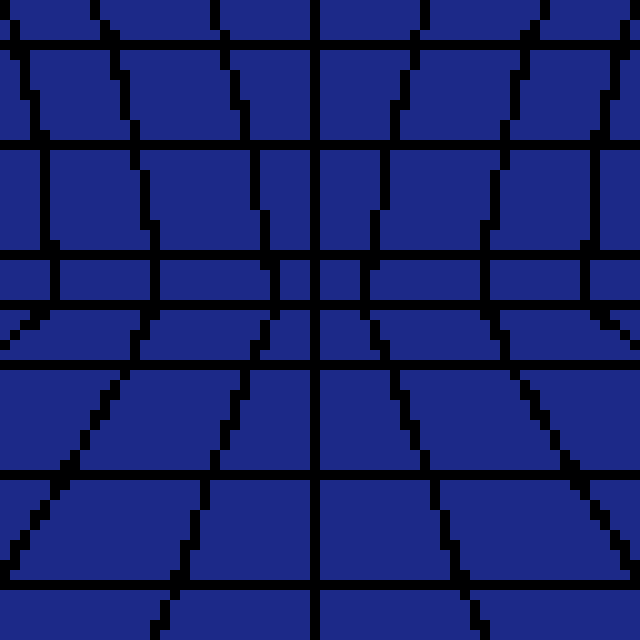
Reproduce this pattern procedurally as a Shadertoy shader.

```glsl
// A blocky black wire mesh, pinched toward the middle, on a deep blue field.

const float CELLS = 64.0;

// Heights of the mesh rows, in cells down from the top
const float ROWS[9] = float[9](0.0, 4.0, 14.0, 25.0, 30.0, 36.0, 47.0, 58.0, 64.0);

// Left-hand strands (outer, middle, inner) where they meet each row
const vec3 STRANDS[9] = vec3[9](
    vec3(0.4, 9.0, 21.55),
    vec3(1.65, 11.2, 22.15),
    vec3(4.12, 13.42, 24.98),
    vec3(5.05, 15.5, 26.57),
    vec3(5.95, 15.65, 27.95),
    vec3(-1.67, 13.0, 25.3),
    vec3(-16.0, 6.8, 21.3),
    vec3(-30.0, -0.05, 17.85),
    vec3(-38.0, -4.0, 15.4));

// Strand positions at a given height, linear between rows
vec3 strandsAt(float y) {
    vec3 x = STRANDS[0];
    for (int i = 0; i < 8; i++) {
        float t = clamp((y - ROWS[i]) / (ROWS[i + 1] - ROWS[i]), 0.0, 1.0);
        x += (STRANDS[i + 1] - STRANDS[i]) * t;
    }
    return x;
}

// 1 where a cell belongs to the wire mesh
float meshCell(vec2 cell) {
    // Centre post and horizontal bars
    if (cell.x == 31.0) return 1.0;
    for (int i = 1; i < 8; i++) {
        if (cell.y == ROWS[i]) return 1.0;
    }

    // Strands mirrored left to right, rasterised into stair steps
    float column = min(cell.x, CELLS - 1.0 - cell.x);
    vec3 upper = floor(strandsAt(cell.y + 0.25));
    vec3 lower = floor(strandsAt(cell.y + 0.75));
    vec3 first = min(upper, lower);
    vec3 last = max(upper, lower);
    vec3 hit = step(first, vec3(column)) * step(vec3(column), last);
    return max(hit.x, max(hit.y, hit.z));
}

void mainImage(out vec4 fragColor, in vec2 fragCoord) {
    // Average a 3x3 grid of samples to smooth the cell edges
    float wire = 0.0;
    for (int j = 0; j < 3; j++) {
        for (int i = 0; i < 3; i++) {
            vec2 offset = (vec2(i, j) - 1.0) / 3.0;
            vec2 uv = (fragCoord + offset) / iResolution.xy;
            wire += meshCell(floor(vec2(uv.x, 1.0 - uv.y) * CELLS)) / 9.0;
        }
    }
    vec3 blue = vec3(0.108, 0.162, 0.533);
    vec3 black = vec3(0.0, 0.0, 0.005);
    fragColor = vec4(mix(blue, black, wire), 1.0);
}
```
